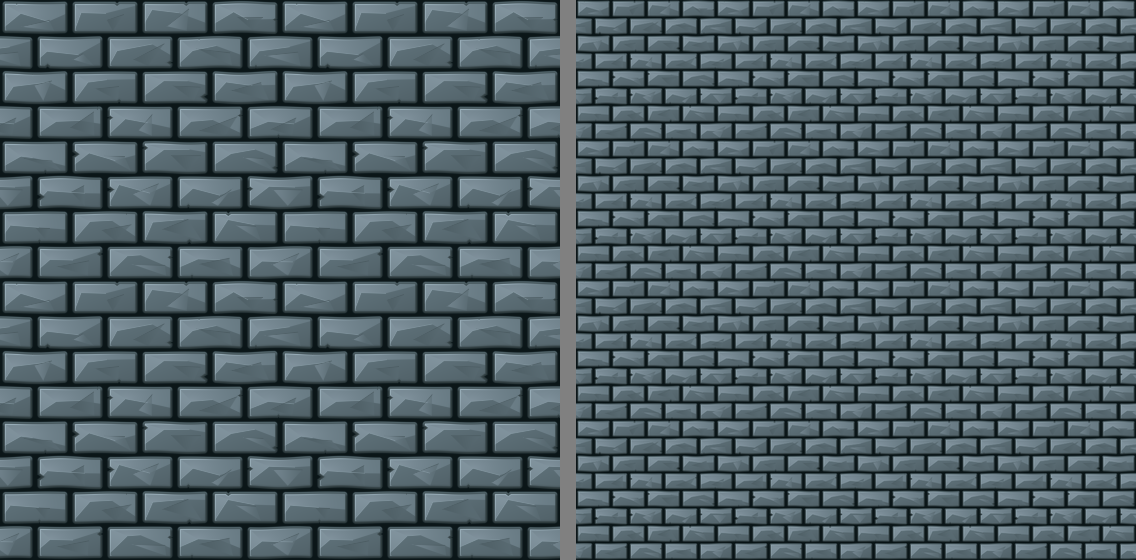
Left: one tile. Right: repeated 2 by 2.
This texture is drawn by a WebGL 2 fragment shader. Its source:

```glsl
#version 300 es
precision highp float;
// Running-bond wall of bevelled slate bricks, 8 across and 16 down.
// Each brick is a rounded box with a chip, cut into facets by a hashed ridge
// and shard; brick ids wrap every 4 by 8, so the wall tiles.
uniform vec2 u_resolution;
out vec4 fragColor;

const vec2 GRID = vec2(8.0, 16.0);
const vec2 PERIOD = vec2(4.0, 8.0);
const vec2 HALF_BRICK = vec2(0.925, 0.45);   // one row is 1 high, one brick 2 wide
const vec3 MORTAR = vec3(0.045, 0.085, 0.095);
const vec3 RIM = vec3(0.18, 0.23, 0.24);
const vec3 SHADE = vec3(0.26, 0.32, 0.34);
const vec3 SLATE = vec3(0.35, 0.42, 0.45);
const vec3 LIGHT = vec3(0.47, 0.54, 0.58);
const vec3 PALE = vec3(0.59, 0.67, 0.71);

float hash(vec2 id, float salt) {
  vec3 q = fract(vec3(id + 3.7, salt * 5.3 + 1.9) * vec3(0.1031, 0.1030, 0.0973));
  q += dot(q, q.yzx + 33.33);
  return fract((q.x + q.y) * q.z);
}

float range(vec2 id, float salt, float lo, float hi) {
  return mix(lo, hi, hash(id, salt));
}

float roundBox(vec2 p, vec2 halfSize, float radius) {
  vec2 q = abs(p) - halfSize + radius;
  return length(max(q, 0.0)) + min(max(q.x, q.y), 0.0) - radius;
}

float segment(vec2 p, vec2 a, vec2 b) {
  vec2 ab = b - a;
  return length(p - a - ab * clamp(dot(p - a, ab) / dot(ab, ab), 0.0, 1.0));
}

// Signed distance to the line a-b, positive on its left
float side(vec2 p, vec2 a, vec2 b) {
  vec2 n = normalize(b - a);
  return n.x * (p.y - a.y) - n.y * (p.x - a.x);
}

// Height of the line a-b at x, held flat beyond its ends
float heightAt(float x, vec2 a, vec2 b) {
  return mix(a.y, b.y, clamp((x - a.x) / (b.x - a.x), 0.0, 1.0));
}

float cover(float d, float blur) {
  return 1.0 - smoothstep(-blur, blur, d);
}

// Outline with bowed edges and one notch on the rim of some bricks
float brickShape(vec2 p, vec2 id) {
  float bow = range(id, 1.0, -0.02, 0.025) * sin(p.x * 3.0 + 6.0 * hash(id, 2.0));
  float d = roundBox(p + vec2(0.0, bow * smoothstep(-0.1, 0.4, abs(p.y))), HALF_BRICK, 0.09);
  float onSide = step(0.6, hash(id, 3.0));
  float dir = hash(id, 4.0) < 0.5 ? -1.0 : 1.0;
  vec2 edge = vec2(range(id, 5.0, -0.8, 0.8), dir * 0.50);
  vec2 flank = vec2(dir * 0.97, range(id, 6.0, -0.3, 0.3));
  vec2 q = abs(p - mix(edge, flank, onSide));
  float notch = dot(q, vec2(0.6, 0.8)) - range(id, 7.0, 0.01, 0.085);
  return max(d, -notch);
}

// Sloping facets above a broken ridge, a darker plateau below it
vec3 faceColor(vec2 p, vec2 id, float blur) {
  vec2 a = vec2(-0.88, range(id, 10.0, -0.42, -0.12));
  vec2 b = vec2(range(id, 11.0, -0.72, -0.3), range(id, 12.0, 0.02, 0.24));
  vec2 c = vec2(range(id, 13.0, -0.1, 0.45), range(id, 14.0, -0.12, 0.24));
  vec2 d = vec2(0.88, range(id, 15.0, -0.32, 0.34));
  float height = p.x < b.x ? heightAt(p.x, a, b)
    : (p.x < c.x ? heightAt(p.x, b, c) : heightAt(p.x, c, d));
  float above = p.y - height;

  float glow = exp(-1.6 * length((p - b) * vec2(0.7, 1.4)));
  vec3 slope = mix(SLATE * 1.08, LIGHT, 0.35 + 0.9 * glow - 0.25 * p.x);
  float left = cover(side(p, vec2(-0.88, 0.4), b), blur);
  slope = mix(slope, mix(LIGHT, PALE, 0.2 + 0.5 * p.y), 0.7 * left);
  vec3 plateau = SLATE * (1.0 + 0.12 * p.y - 0.05 * p.x);
  vec3 color = mix(slope, plateau, cover(above, blur));

  // Shard: a triangle lit along its left edge, fading to the right
  vec2 tip = vec2(range(id, 16.0, 0.3, 0.8), range(id, 17.0, -0.1, 0.3));
  vec2 root = vec2(range(id, 18.0, -0.4, 0.1), range(id, 19.0, -0.3, 0.1));
  vec2 foot = vec2(range(id, 20.0, 0.2, 0.85), -0.38);
  float shard = -min(side(p, root, foot), min(side(p, foot, tip), side(p, tip, root)));
  float fade = smoothstep(tip.x + 0.15, root.x, p.x);
  vec3 shardColor = hash(id, 21.0) < 0.5 ? mix(SLATE, LIGHT, fade) : mix(SLATE, SHADE, 0.55 * fade);
  color = mix(color, shardColor, 0.75 * cover(shard, blur));

  // Fine bright ridges and one dark crack
  float ridge = min(segment(p, a, b), segment(p, b, c));
  color = mix(color, PALE, 0.55 * cover(ridge - 0.008, blur));
  float crack = segment(p, root, tip) - 0.01 * smoothstep(root.x, tip.x, p.x);
  return mix(color, SHADE, 0.6 * cover(crack, blur));
}

void main() {
  vec2 wall = gl_FragCoord.xy / u_resolution * GRID;
  float row = floor(wall.y);
  wall.x -= 0.5 * mod(row + 1.0, 2.0);
  vec2 id = mod(vec2(floor(wall.x), row), PERIOD);
  vec2 p = (fract(wall) - 0.5) * vec2(2.0, 1.0);
  float blur = 0.75 * GRID.y / u_resolution.y;

  // Bevel: dim all round, lighter on top, then the inset face
  float d = brickShape(p, id);
  vec3 bevel = mix(RIM, SHADE * 1.2, smoothstep(0.3, 0.43, p.y));
  bevel = mix(bevel, SHADE, 0.5 * smoothstep(-0.02, -0.05, d));
  vec3 face = faceColor(p, id, blur);
  face = mix(face, SHADE, 0.3 * smoothstep(-0.13, -0.06, d) * smoothstep(0.1, -0.4, p.y));

  // Highlight just inside the top and left, strongest at their corner
  float lit = max(smoothstep(0.25, 0.38, p.y), smoothstep(-0.78, -0.86, p.x));
  lit *= smoothstep(1.5, 0.0, length(p - vec2(-0.85, 0.38)));
  face = mix(face, PALE * 1.05, lit * cover(abs(d + 0.08) - 0.014, blur));

  vec3 brick = mix(bevel, face, cover(d + 0.062, blur));
  vec3 joint = mix(MORTAR * 1.3, MORTAR, smoothstep(0.0, 0.04, d));
  fragColor = vec4(mix(joint, brick, cover(d, blur)), 1.0);
}
```
